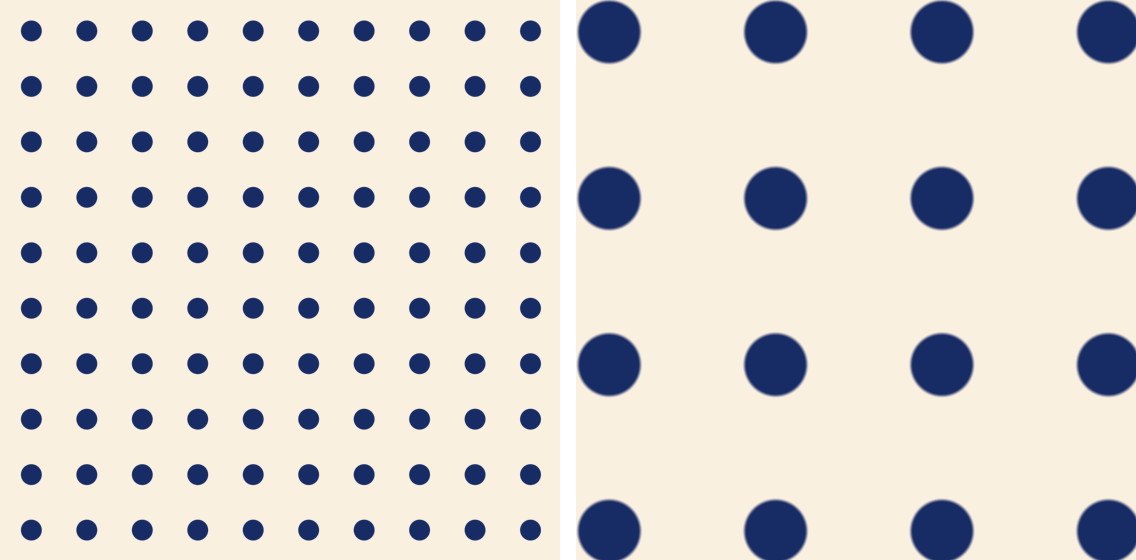
Left: the whole. Right: its middle third, enlarged.
Give the GLSL for this pattern, as a three.js fragment shader.

```glsl
varying vec2 vUv;

// Offset from the nearest point of a square lattice
vec2 latticeOffset(vec2 p, vec2 firstCenter, float spacing) {
  vec2 cell = (p - firstCenter) / spacing;
  return (fract(cell + 0.5) - 0.5) * spacing;
}

float diskMask(vec2 offset, float radius, float softness) {
  return 1.0 - smoothstep(-softness, softness, length(offset) - radius);
}

void main() {
  const vec3 cream = vec3(0.98, 0.94, 0.88);
  const vec3 navy = vec3(0.092, 0.167, 0.395);

  // Ten by ten dots, with the margins set by the first center
  const vec2 firstCenter = vec2(0.0560, 0.0534);
  const float spacing = 0.09904;
  const float dotRadius = 0.0186;
  const float edgeSoftness = 0.0014;

  vec2 offset = latticeOffset(vUv, firstCenter, spacing);
  float dotMask = diskMask(offset, dotRadius, edgeSoftness);
  gl_FragColor = vec4(mix(cream, navy, dotMask), 1.0);
}
```
